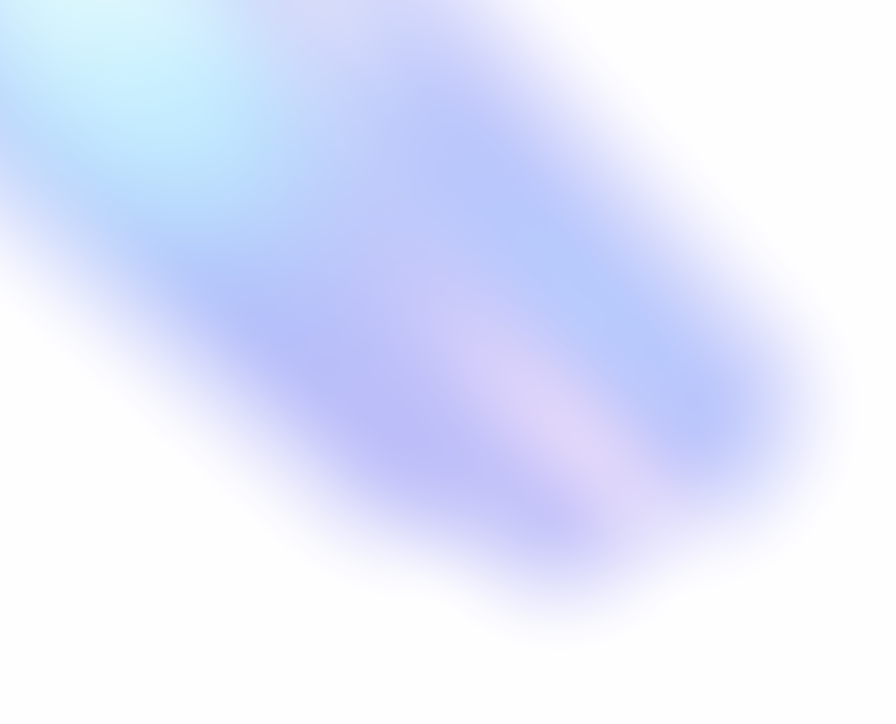
This background is drawn by a Shadertoy shader. Its source:

```glsl
// Soft diagonal aurora of cyan, violet and blue lobes on white

// Blurred capsule: 1 inside, fading to 0 across radius +- blur
float softCapsule(vec2 p, vec2 a, vec2 b, float radius, float blur) {
    vec2 axis = b - a;
    float t = clamp(dot(p - a, axis) / dot(axis, axis), 0.0, 1.0);
    float d = length(p - a - axis * t);
    return 1.0 - smoothstep(radius - blur, radius + blur, d);
}

// Gaussian ellipse whose long axis runs down to the right
float glow(vec2 p, vec2 centre, vec2 radii) {
    vec2 d = p - centre;
    vec2 q = vec2(d.x - d.y, d.x + d.y) * 0.7071 / radii;
    return exp(-dot(q, q));
}

// Colour field filling the lobes
vec3 auroraColor(vec2 p) {
    vec3 color = vec3(0.74, 0.74, 0.975);

    // Deep violet at lower left
    color = mix(color, vec3(0.69, 0.70, 0.975), glow(p, vec2(0.273, 0.646), vec2(0.21, 0.13)));

    // Sky blue, cyan and pale mint at upper left
    color = mix(color, vec3(0.71, 0.84, 0.99), glow(p, vec2(0.177, 0.904), vec2(0.34, 0.27)));
    color = mix(color, vec3(0.76, 0.93, 1.00), glow(p, vec2(0.21, 0.92), vec2(0.25, 0.18)));
    color = mix(color, vec3(0.86, 0.97, 0.99), glow(p, vec2(0.096, 1.048), vec2(0.19, 0.15)));

    // Pale lavender at the top, blue streak on the right
    color = mix(color, vec3(0.86, 0.87, 0.98), glow(p, vec2(0.45, 1.0), vec2(0.18, 0.11)));
    color = mix(color, vec3(0.72, 0.79, 0.99), glow(p, vec2(0.804, 0.598), vec2(0.37, 0.137)));

    // Pink ridge between the lobes
    return mix(color, vec3(0.87, 0.83, 0.98), glow(p, vec2(0.788, 0.397), vec2(0.273, 0.08)));
}

void mainImage(out vec4 fragColor, in vec2 fragCoord) {
    vec2 p = fragCoord / iResolution.y;

    // Union of three blurred lobes
    float left = softCapsule(p, vec2(-0.161, 1.113), vec2(0.587, 0.469), 0.19, 0.125);
    float middle = softCapsule(p, vec2(0.322, 0.807), vec2(0.772, 0.325), 0.12, 0.12);
    float right = softCapsule(p, vec2(0.322, 1.129), vec2(0.932, 0.437), 0.148, 0.125);
    float coverage = 1.0 - (1.0 - left) * (1.0 - middle) * (1.0 - right);

    fragColor = vec4(mix(vec3(0.998, 0.998, 1.0), auroraColor(p), coverage), 1.0);
}
```
